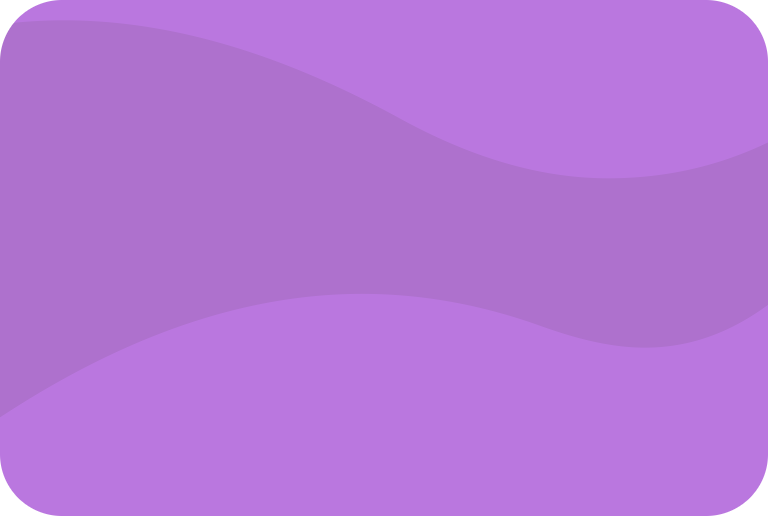
This background is drawn by a Shadertoy shader. Its source:

```glsl
// A rounded violet card crossed by one broad, darker wave band.
// Each band edge is a chain of cubic Hermite spans; the card is a
// rounded-box distance. Both are laid out on a design grid, y down.

#define GRID vec2(768.0, 518.0)
#define CORNER_RADIUS 62.0
#define CARD_COLOR vec3(0.729, 0.467, 0.875)
#define BAND_COLOR vec3(0.682, 0.443, 0.804)
#define PAGE_COLOR vec3(1.0)

// Height at x between two knots, each given as (x, height, slope).
float span(float x, vec3 a, vec3 b) {
    float w = b.x - a.x;
    float t = (x - a.x) / w;
    float s = 1.0 - t;
    return s * s * ((1.0 + 2.0 * t) * a.y + t * w * a.z)
         + t * t * ((3.0 - 2.0 * t) * b.y - s * w * b.z);
}

float upperEdge(float x) {
    vec3 start  = vec3(0.0, 24.5, -0.13);
    vec3 bend   = vec3(400.0, 119.0, 0.55);
    vec3 trough = vec3(608.0, 179.0, 0.0);
    vec3 end    = vec3(768.0, 143.0, -0.48);
    if (x < bend.x) return span(x, start, bend);
    if (x < trough.x) return span(x, bend, trough);
    return span(x, trough, end);
}

float lowerEdge(float x) {
    vec3 start  = vec3(0.0, 419.0, -0.66);
    vec3 crest  = vec3(362.0, 295.0, 0.0);
    vec3 bend   = vec3(540.0, 327.0, 0.36);
    vec3 trough = vec3(645.0, 349.0, 0.0);
    vec3 end    = vec3(768.0, 306.0, -0.74);
    if (x < crest.x) return span(x, start, crest);
    if (x < bend.x) return span(x, crest, bend);
    if (x < trough.x) return span(x, bend, trough);
    return span(x, trough, end);
}

float roundedBox(vec2 p, vec2 halfSize, float radius) {
    vec2 q = abs(p) - halfSize + radius;
    return length(max(q, 0.0)) + min(max(q.x, q.y), 0.0) - radius;
}

// Coverage of the negative side of a distance, one pixel wide.
float coverage(float d, float pixel) {
    return clamp(0.5 - d / pixel, 0.0, 1.0);
}

void mainImage(out vec4 fragColor, in vec2 fragCoord) {
    vec2 uv = fragCoord / iResolution.xy;
    vec2 p = vec2(uv.x, 1.0 - uv.y) * GRID;
    float pixel = GRID.y / iResolution.y;

    // Wave band between the two edges
    float band = coverage(upperEdge(p.x) - p.y, pixel)
               * coverage(p.y - lowerEdge(p.x), pixel);
    vec3 color = mix(CARD_COLOR, BAND_COLOR, band);

    // Rounded card on the page
    float card = coverage(roundedBox(p - 0.5 * GRID, 0.5 * GRID, CORNER_RADIUS), pixel);
    fragColor = vec4(mix(PAGE_COLOR, color, card), 1.0);
}
```
